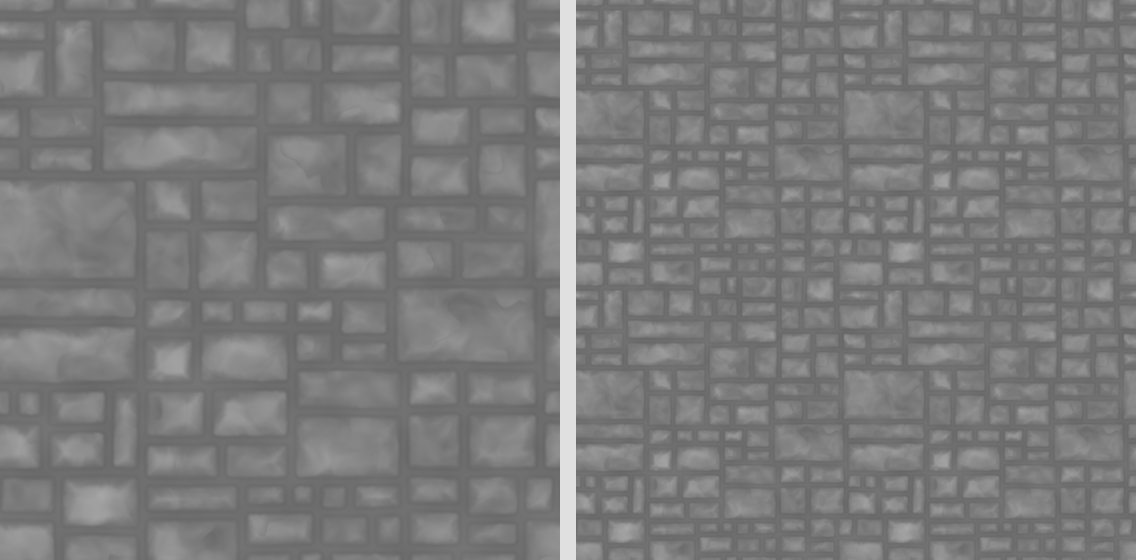
Left: one tile. Right: repeated 2 by 2.
This texture map is drawn by a three.js fragment shader. Its source:

```glsl
#define ROWS 6.0
#define COLS 4.0
#define ROW_JITTER 0.5
#define COL_JITTER 0.6
#define SPLIT_CHANCE 0.62
#define MIN_SPLIT 0.115
#define JOINT 0.0095
#define CORNER 0.016
#define MORTAR_TONE 0.437
#define EDGE_TONE 0.472
#define STONE_TONE 0.538
#define CONTRAST 0.125

varying vec2 vUv;

float hash(vec3 p) {
  p = fract((p + 7.3) * vec3(0.1031, 0.1453, 0.0973));
  p += dot(p, p.zyx + 31.32);
  return fract((p.x + p.y) * p.z);
}

vec2 gradient(vec2 corner, float seed) {
  float angle = 6.2832 * hash(vec3(corner, seed));
  return vec2(cos(angle), sin(angle));
}

// Gradient noise that wraps over the unit square
float noise(vec2 p, float period, float seed) {
  p *= period;
  vec2 i = floor(p), f = p - i;
  vec2 u = f * f * f * (f * (f * 6.0 - 15.0) + 10.0);
  vec2 a = mod(i, period), b = mod(i + 1.0, period);
  float low = mix(dot(gradient(a, seed), f),
                  dot(gradient(vec2(b.x, a.y), seed), f - vec2(1.0, 0.0)), u.x);
  float high = mix(dot(gradient(vec2(a.x, b.y), seed), f - vec2(0.0, 1.0)),
                   dot(gradient(b, seed), f - 1.0), u.x);
  return mix(low, high, u.y);
}

float fbm(vec2 p, float period, float seed) {
  float sum = 0.0, gain = 1.0;
  for (int i = 0; i < 4; i++) {
    sum += gain * noise(p, period, seed + float(i) * 3.0);
    gain *= 0.5;
    period *= 2.0;
  }
  return sum;
}

// Jittered grid lines; each course line steps only where a column edge meets it
float wrapRow(float b) { return floor(mod(b + 0.5, ROWS)); }

float columnEdge(float row, float k) {
  float line = wrapRow(row + mod(row + k, 2.0));
  return (k + COL_JITTER * (hash(vec3(line, mod(k, COLS), 1.0)) - 0.5)) / COLS;
}

float courseLine(float line, float k) {
  float start = mod(k - mod(k + line, 2.0), COLS);
  return (line + ROW_JITTER * (hash(vec3(wrapRow(line), start, 2.0)) - 0.5)) / ROWS;
}

// Finds the block around p: local position, size and id
void findBlock(vec2 p, out vec2 q, out vec2 size, out float id) {
  q = vec2(0.0); size = vec2(0.2); id = 0.0;
  for (float row = 0.0; row < ROWS; row++) {
    for (float k = 0.0; k < COLS; k++) {
      vec2 lo = vec2(columnEdge(row, k), courseLine(row, k));
      vec2 s = vec2(columnEdge(row, k + 1.0), courseLine(row + 1.0, k)) - lo;
      vec2 local = fract(p - lo);
      if (local.x < s.x && local.y < s.y) {
        q = local; size = s; id = row * COLS + k;
      }
    }
  }
  // Random cuts into smaller stones
  for (int i = 0; i < 3; i++) {
    float n = float(i);
    bool upright = size.x > size.y * mix(0.9, 2.1, hash(vec3(id, n, 3.0)));
    vec2 axis = upright ? vec2(1.0, 0.0) : vec2(0.0, 1.0);
    float span = dot(size, axis);
    if (span < MIN_SPLIT || hash(vec3(id, n, 4.0)) > SPLIT_CHANCE) continue;
    float cut = span * mix(0.36, 0.66, hash(vec3(id, n, 5.0)));
    float side = step(cut, dot(q, axis));
    q -= axis * cut * side;
    size += axis * (mix(cut, span - cut, side) - span);
    id += 31.0 * (side + 1.0);
  }
}

// Depth inside a rounded box
float boxDepth(vec2 q, vec2 size) {
  vec2 e = abs(q - 0.5 * size) - 0.5 * size + CORNER;
  return CORNER - length(max(e, 0.0)) - min(max(e.x, e.y), 0.0);
}

void main() {
  vec2 p = vUv + 0.003 * vec2(noise(vUv, 8.0, 11.0), noise(vUv, 8.0, 12.0));
  vec2 q, size;
  float id;
  findBlock(p, q, size, id);
  float depth = boxDepth(q, size);
  float seed = id + 20.0;

  // Mortar with a shallow groove along each stone
  float groove = exp(-pow((depth - 0.006) / 0.003, 2.0));
  float mortar = MORTAR_TONE - 0.014 * groove + 0.03 * fbm(vUv, 8.0, 13.0);

  // Cloudy rock face with folds and one-sided chips
  vec2 w = p + 0.03 * vec2(noise(p, 16.0, seed + 0.3), noise(p, 16.0, seed + 0.6));
  float chip = noise(w, 8.0, seed + 0.2) + 0.2 * noise(w, 32.0, seed + 0.4);
  float dent = smoothstep(0.0, 0.05, chip) * exp(-6.0 * max(chip, 0.0));
  dent *= smoothstep(-0.1, 0.3, noise(p, 8.0, seed + 0.8));
  float fold = 0.2 - abs(noise(w, 16.0, seed + 0.5));
  float face = STONE_TONE + 0.03 * (hash(vec3(id, 1.0, 6.0)) - 0.5);
  face += CONTRAST * fbm(w, 8.0, seed) + 0.07 * fold - 0.06 * dent;

  // Worn, ragged rim
  float ragged = fbm(w, 16.0, seed + 0.7);
  float worn = smoothstep(JOINT, JOINT + 0.024, depth + 0.014 * ragged);
  float stone = mix(EDGE_TONE + 0.03 * ragged, face, worn);
  float mask = smoothstep(JOINT - 0.002, JOINT + 0.006, depth + 0.005 * ragged);
  gl_FragColor = vec4(vec3(mix(mortar, stone, mask)), 1.0);
}
```
